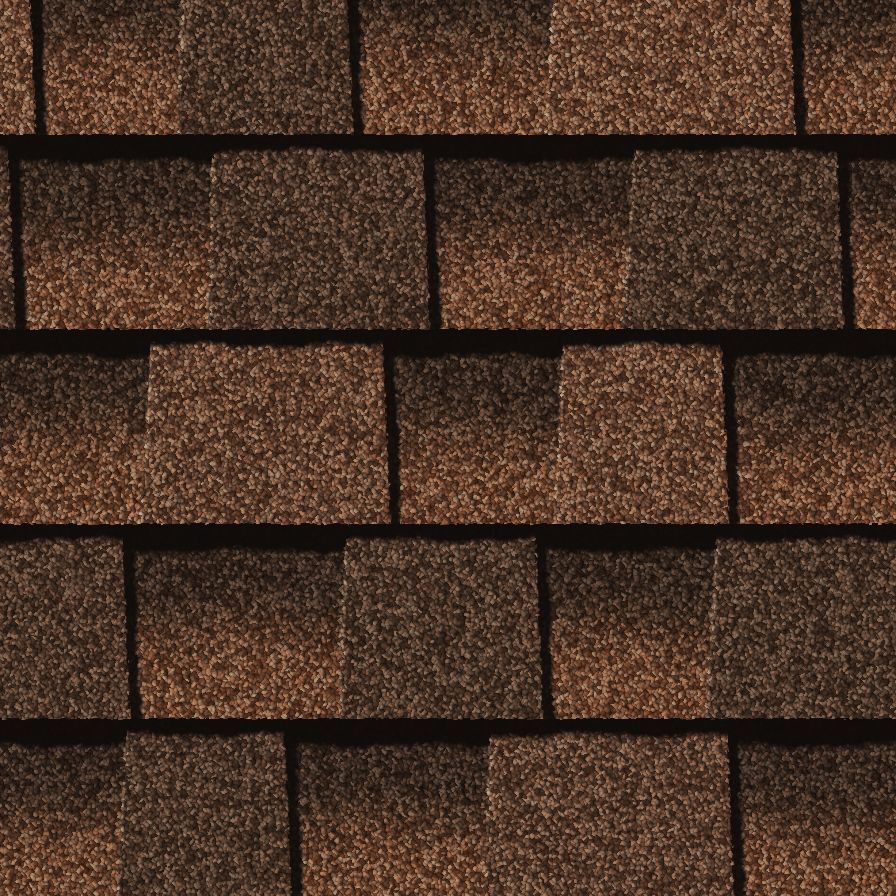
A Shadertoy shader for this texture:

```glsl
// Laminated roof shingles: staggered raised tabs over shaded recesses, coated in mineral granules.

vec3 hash3(vec2 p) {
    vec3 q = fract(p.xyx * vec3(0.1031, 0.1030, 0.0973));
    q += dot(q, q.yxz + 33.33);
    return fract((q.xxy + q.yzz) * q.zyx);
}

// Cellular grit: random values of the nearest granule, and its brightness in w.
vec4 granules(vec2 p) {
    p += 0.22 * sin(p.yx * 2.3 + 1.7 * sin(p * 0.9));
    vec2 cell = floor(p), toCentre = vec2(0.0);
    float nearest = 9.0;
    vec3 id = vec3(0.0);
    for (int j = -1; j <= 1; j++)
    for (int i = -1; i <= 1; i++) {
        vec2 c = cell + vec2(i, j);
        vec3 h = hash3(c + 17.0);
        vec2 v = c + h.xy - p;
        float d = dot(v, v);
        if (d < nearest) {
            nearest = d;
            toCentre = v;
            id = hash3(c + 371.0);
        }
    }
    float dome = 1.0 - smoothstep(0.15, 0.95, sqrt(nearest));
    float light = mix(0.45, 1.2, dome) * (1.0 + 0.65 * toCentre.x + 0.2 * toCentre.y);
    return vec4(id, 0.24 + 0.78 * light * (0.42 + 1.3 * pow(id.x, 1.4)));
}

float ragged(float x) {
    return 0.5 * sin(x * 47.0) + 0.3 * sin(x * 113.0 + 2.0) + 0.2 * sin(x * 311.0 + 4.0);
}

void mainImage(out vec4 fragColor, in vec2 fragCoord) {
    vec2 uv = fragCoord / iResolution.y;
    float soft = 0.8 / iResolution.y;
    vec4 grit = granules(uv * 235.0);

    // Granules roughen every edge slightly; courses count downwards
    vec2 p = uv + (grit.yz - 0.5) * vec2(0.003, 0.002);
    float course = (1.0 - p.y - 0.150) / 0.2174 + 1.0;
    float row = floor(course);
    float drop = course - row;
    float c = cos(row * 1.5708), s = sin(row * 1.5708);
    float starts[5] = float[5](0.198, 0.232, 0.156, 0.378, 0.130);
    float start = starts[int(clamp(row, 0.0, 4.0))];

    // Tapered tabs of alternating width, each casting a shadow to its right
    float inside = -1.0, warmth = 0.0, sideShadow = 0.0, rim = 0.0;
    for (int k = -1; k <= 2; k++) {
        float odd = float(k & 1);
        float parity = 2.0 * odd - 1.0;
        float left = start + float(k) * (0.449 + 0.026 * s) - odd * (0.013 + 0.026 * c);
        left += k < 0 ? 0.05 * c + 0.025 * s : 0.0;
        float right = left + 0.238 + 0.010 * s + 0.042 * c * parity;
        float lean = 0.005 + 0.012 * hash3(vec2(k + 5, row + 3.0)).x;
        left += lean * (1.0 - drop);
        right -= 0.009 * (1.0 - drop);
        float d = min(p.x - left, right - p.x);
        if (d > inside) {
            inside = d;
            warmth = clamp(max(-c, parity * c), 0.0, 1.0) * (1.0 - 0.14 * row)
                   + 0.2 * hash3(vec2(k + 9, row + 2.0)).y;
        }
        float beyond = p.x - right;
        float reach = 0.0125 + 0.002 * ragged(p.y + 0.3 * row);
        sideShadow = max(sideShadow, smoothstep(-soft, soft, beyond)
                   * (1.0 - smoothstep(reach - 0.003, reach + 0.003, beyond)));
        rim = max(rim, 1.0 - smoothstep(0.001, 0.002 + soft, abs(p.x - left - 0.001)));
    }
    float raised = smoothstep(-soft, soft, inside);

    // Blend of granule colours: even on the tabs, dark to rust down the recesses
    vec3 tab = mix(vec3(0.295, 0.22, 0.175), vec3(0.46, 0.295, 0.205), min(warmth, 1.0));
    float rust = smoothstep(0.3, 0.8, drop + 0.05 * ragged(p.x * 0.4 + row));
    vec3 recess = mix(vec3(0.225, 0.17, 0.135), vec3(0.47, 0.285, 0.18), rust);
    vec3 base = mix(recess, tab, raised);
    vec3 cream = dot(base, vec3(0.3333)) * vec3(1.22, 0.98, 0.80);
    vec3 color = mix(base * vec3(1.06, 0.91, 0.82), cream, 0.45 * grit.y + 0.5 * grit.x) * grit.w;
    color += rim * vec3(0.13, 0.11, 0.09) * grit.w;
    color = min(color, color * 0.45 + 0.33);

    // Shadow under the course above, deeper over the recesses
    float depth = mix(0.135, 0.08, raised) + 0.02 * ragged(p.x * 0.8 + row * 1.7);
    float lit = smoothstep(depth - 0.015, depth + 0.025, drop) * (1.0 - 0.95 * sideShadow);
    vec3 shadow = vec3(0.066, 0.049, 0.042) * (0.85 + 0.15 * grit.w);
    fragColor = vec4(mix(shadow, color, lit), 1.0);
}
```
